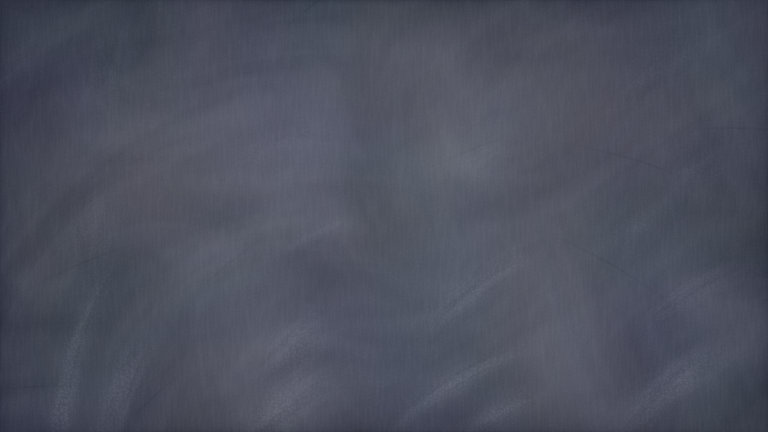
Give the GLSL for this texture, as a Shadertoy shader.

```glsl
const vec3 SLATE_TINT = vec3(0.0, 0.014, 0.066);
const vec3 BLUE_SHIFT = vec3(-0.010, -0.002, 0.014);
const vec3 LILAC_SHIFT = vec3(0.008, -0.006, 0.005);

vec2 hash2(vec2 p) {
    vec2 k = vec2(dot(p, vec2(127.1, 311.7)), dot(p, vec2(269.5, 183.3)));
    return fract(sin(k) * 43758.545);
}

vec2 rotate(vec2 p, float angle) {
    float c = cos(angle), s = sin(angle);
    return vec2(c * p.x + s * p.y, c * p.y - s * p.x);
}

// Distance to the nearest scattered cell point
float cellular(vec2 p) {
    vec2 cell = floor(p), f = p - cell;
    float nearest = 4.0;
    for (int y = -1; y <= 1; y++) {
        for (int x = -1; x <= 1; x++) {
            vec2 o = vec2(x, y);
            vec2 d = o + hash2(cell + o) - f;
            nearest = min(nearest, dot(d, d));
        }
    }
    return sqrt(nearest);
}

// Warped, layered sines, roughly -1 to 1
float clouds(vec2 p, float seed) {
    float sum = 0.0, amp = 0.5;
    for (int i = 0; i < 5; i++) {
        p = rotate(p, 0.9) * 1.7 + seed;
        p += 0.6 * sin(p.yx * 1.3 + seed * 2.0);
        sum += amp * sin(p.x) * sin(p.y);
        amp *= 0.56;
    }
    return sum;
}

// Edge falloff of the board lighting
float boardLight(vec2 uv) {
    vec2 edge = clamp(4.0 * uv * (1.0 - uv), 0.0, 1.0);
    float falloff = pow(edge.x, 0.35) * pow(edge.y, 0.22);
    return 0.187 + 0.155 * falloff - 0.016 * (1.0 - smoothstep(0.0, 0.3, uv.x));
}

// Broad eraser sweeps: arcs on the left, rising strokes on the right
float wipes(vec2 p) {
    vec2 d = p - vec2(0.75, -0.08);
    float arcs = clouds(vec2(atan(d.x, d.y) * 1.6, length(d) * 13.0), 2.3);
    float strokes = clouds(rotate(p, 0.55) * vec2(2.5, 11.0), 5.1);
    return mix(arcs, strokes, smoothstep(0.6, 1.2, p.x));
}

// One bent chalk smear: x is its soft streaks, y its dusty envelope
vec2 smear(vec2 p, vec2 centre, float angle, vec2 size, float seed) {
    vec2 q = rotate(p - centre, angle);
    q.y += 0.7 * q.x * q.x;
    vec2 e = q / size;
    float envelope = exp(-dot(e, e));
    float streaks = 0.5 + 0.9 * clouds(q * vec2(7.0, 55.0), seed);
    return envelope * vec2(clamp(streaks, 0.0, 1.0), 1.0);
}

vec2 chalkSmears(vec2 p, float aspect) {
    vec2 total = vec2(0.0);
    for (int i = 0; i < 18; i++) {
        float n = float(i);
        vec2 spot = fract(n * vec2(0.7549, 0.5698) + vec2(0.08, 0.12));
        vec2 rnd = hash2(vec2(n, 7.0));
        vec2 centre = vec2(spot.x * aspect, 0.03 + 0.85 * pow(spot.y, 1.7));
        float angle = mix(1.4, 0.6, smoothstep(0.05, 0.35, spot.x)) + 0.35 * (rnd.x - 0.5);
        vec2 size = vec2(mix(0.06, 0.17, rnd.y), mix(0.014, 0.055, rnd.x));
        float strength = mix(1.0, 0.4, smoothstep(0.1, 0.6, centre.y));
        total += strength * smear(p, centre, angle, size, n);
    }
    return total;
}

// Faint thin dark scratches
float scratches(vec2 p, float aspect) {
    float total = 0.0;
    for (int i = 0; i < 9; i++) {
        vec2 rnd = hash2(vec2(float(i), 31.0));
        vec2 centre = hash2(vec2(float(i), 53.0)) * vec2(aspect, 1.0);
        vec2 q = rotate(p - centre, mix(-0.7, 0.8, rnd.x));
        q.y += 0.4 * q.x * q.x;
        float span = mix(0.05, 0.12, rnd.y);
        total += exp(-pow(q.x / span, 2.0)) * (1.0 - smoothstep(0.001, 0.004, abs(q.y)));
    }
    return total;
}

void mainImage(out vec4 fragColor, in vec2 fragCoord) {
    vec2 uv = fragCoord / iResolution.xy;
    float aspect = iResolution.x / iResolution.y;
    vec2 p = vec2(uv.x * aspect, uv.y);

    // Lighting and wiped chalk haze
    float light = boardLight(uv);
    light += 0.046 * clouds(p * 4.2, 1.7) + 0.026 * wipes(p);

    // Smears with powdery specks
    vec2 chalk = chalkSmears(p, aspect);
    float specks = 1.0 - smoothstep(0.1, 0.5, cellular(p * 125.0));
    light += 0.045 * chalk.x + 0.028 * chalk.y * specks;

    // Vertical fibres, fine grain and scratches
    light += 0.020 * (cellular(p * vec2(150.0, 17.0)) - 0.5);
    light += 0.018 * (cellular(p * 190.0) - 0.5);
    light -= 0.014 * scratches(p, aspect);

    // Cool colour patches
    vec3 color = vec3(light) + SLATE_TINT;
    color += BLUE_SHIFT * clouds(p * 3.1, 4.4);
    color += LILAC_SHIFT * clouds(p * 3.7, 8.2);
    fragColor = vec4(clamp(color, 0.0, 1.0), 1.0);
}
```
